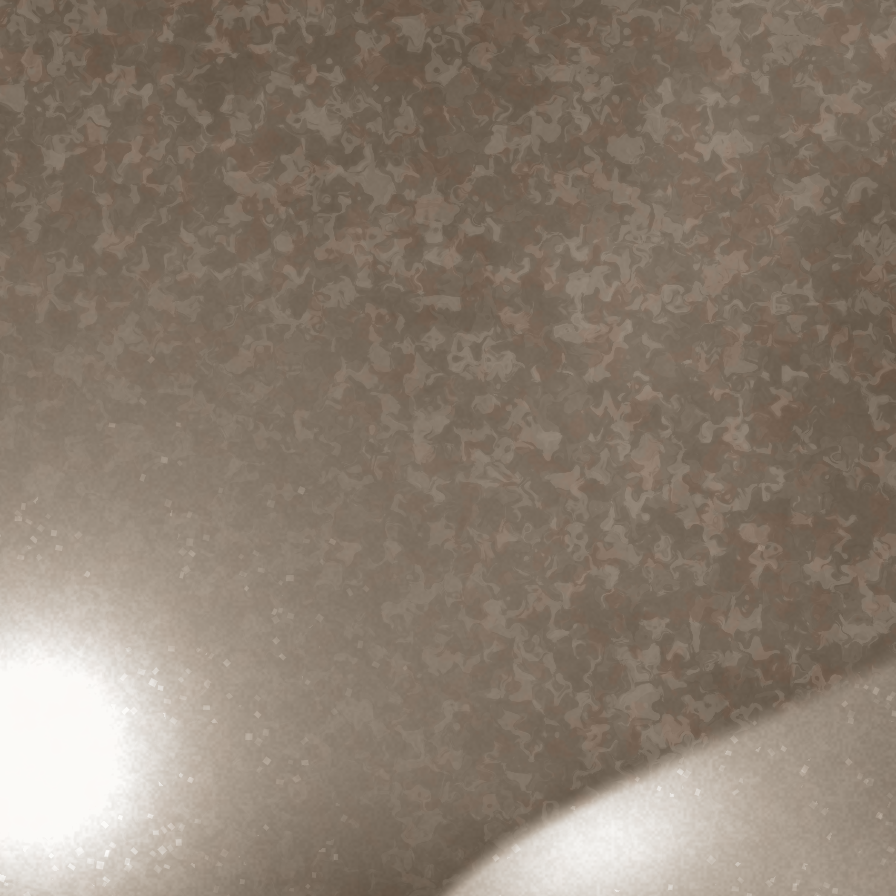
Give the GLSL for this texture, as a three.js fragment shader.

```glsl
// Speckled stone surface lit by a soft lamp glow at the lower left and by
// a second pool of light cut off by a curved shadow edge at the lower right.
// Gaussian lights set the tone; warped noise and scattered chips add the grain.
#define LAMP_POS vec2(0.035, 0.16)
#define POOL_POS vec2(0.665, 0.06)
#define BASE_TONE 0.468
#define GRAIN_SCALE 62.0
#define GRAIN_CONTRAST 0.085
#define CHIP_CELLS 72.0
#define CHIP_ANGLE 0.4
#define EDGE_SOFTNESS 0.017

varying vec2 vUv;

float hash(vec2 p) {
  vec3 q = fract(vec3(p.xyx) * 0.1031);
  q += dot(q, q.yzx + 33.33);
  return fract((q.x + q.y) * q.z);
}

float noise(vec2 p) {
  vec2 i = floor(p), f = fract(p);
  f = f * f * (3.0 - 2.0 * f);
  return mix(mix(hash(i), hash(i + vec2(1.0, 0.0)), f.x),
             mix(hash(i + vec2(0.0, 1.0)), hash(i + 1.0), f.x), f.y);
}

float fbm(vec2 p) {
  float sum = 0.0, amp = 0.5;
  for (int i = 0; i < 4; i++) {
    sum += amp * noise(p);
    p = mat2(1.6, 1.2, -1.2, 1.6) * p + 17.3;
    amp *= 0.5;
  }
  return sum / 0.9375;
}

// Gaussian blob with separate radii along x and y
float blob(vec2 p, vec2 radius) {
  p /= radius;
  return exp(-dot(p, p));
}

mat2 turn(float a) {
  return mat2(cos(a), sin(a), -sin(a), cos(a));
}

// Height of the shadow boundary at a given x
float edgeHeight(float x) {
  return 0.264 - 0.44 * (1.0 - x) - 0.042 * exp(-(x - 0.495) / 0.07);
}

// Small tilted rectangles scattered over a grid, one at most per cell
float chips(vec2 uv, float density, float seed) {
  vec2 p = turn(CHIP_ANGLE + seed) * uv * CHIP_CELLS + seed * 31.0;
  vec2 cell = floor(p);
  float present = step(hash(cell + 71.0), density);
  vec2 jitter = vec2(hash(cell + 5.0), hash(cell + 13.0)) - 0.5;
  vec2 q = turn(hash(cell + 29.0) - 0.5) * (fract(p) - 0.5 - 0.3 * jitter);
  vec2 size = 0.14 + 0.16 * vec2(hash(cell + 41.0), hash(cell + 53.0));
  vec2 d = abs(q) - size;
  return present * (1.0 - smoothstep(-0.05, 0.05, max(d.x, d.y)));
}

void main() {
  vec2 uv = vUv;

  // Broad tone of the unlit stone
  float tone = BASE_TONE;
  tone -= 0.045 * blob(uv - vec2(0.1, 1.05), vec2(0.6, 0.3));
  tone += 0.035 * blob(turn(0.3) * (uv - vec2(0.76, 0.72)), vec2(0.13, 0.4));
  tone -= 0.045 * blob(uv - vec2(1.02, 0.6), vec2(0.16, 0.2));
  tone -= 0.03 * blob(uv - vec2(0.55, 0.95), vec2(0.15, 0.2));

  // Lamp: hot core inside a wide halo, dimmed along the bottom
  vec2 toLamp = uv - LAMP_POS;
  float halo = blob(toLamp, vec2(0.34, 0.33));
  float lamp = 0.46 * blob(toLamp, vec2(0.15, 0.155)) + 0.23 * halo;
  tone += lamp - 0.11 * blob(uv - vec2(0.38, -0.02), vec2(0.17, 0.1));

  // Light pool below the curved edge, with a darker rim above it
  float below = edgeHeight(uv.x) - uv.y;
  float lit = smoothstep(-EDGE_SOFTNESS, EDGE_SOFTNESS, below);
  vec2 toPool = turn(-0.45) * (uv - POOL_POS);
  float pool = 0.58 + 0.30 * blob(toPool, vec2(0.17, 0.085))
             + 0.09 * blob(uv - vec2(0.78, 0.0), vec2(0.26, 0.14));
  pool -= 0.06 * blob(uv - vec2(1.03, 0.12), vec2(0.1, 0.12));
  tone -= 0.05 * exp(-abs(below) / 0.08) * step(0.4, uv.x);
  tone = mix(tone, pool, lit);

  // Mottled mineral grains, strongest far from the lights
  vec2 warp = vec2(noise(uv * 90.0), noise(uv * 90.0 + 40.0)) - 0.5;
  vec2 g = uv * GRAIN_SCALE + 1.4 * warp;
  float grain = fbm(g);
  float flakes = smoothstep(0.54, 0.63, grain) - smoothstep(0.37, 0.46, 1.0 - fbm(g + 91.0) + 0.0) * 0.5;
  float clusters = fbm(uv * 17.0) - 0.5;
  float rough = mix(0.25, 1.0, smoothstep(0.25, 0.75, length(toLamp))) * (1.0 - 0.8 * lit);
  tone += rough * GRAIN_CONTRAST * (0.6 * (flakes + 0.25) + 0.7 * (grain - 0.5) + 0.7 * clusters);

  // Fine dust and pale chips in the lit parts
  float glow = clamp(max(halo, lit * 0.75), 0.0, 1.0);
  tone += 0.035 * (noise(uv * 310.0) - 0.5) * (0.5 + glow);
  float patches = smoothstep(0.4, 0.68, fbm(uv * 13.0 + 7.0));
  float density = 0.22 * patches * smoothstep(0.08, 0.6, glow);
  tone += 0.075 * (chips(uv, density, 0.0) + 0.6 * chips(uv, density, 1.7));

  // Warm stone tint fading to white in the highlights
  tone = clamp(tone, 0.0, 0.985);
  float warmth = 1.0 - smoothstep(0.65, 1.0, tone);
  vec3 color = vec3(tone) - vec3(0.0, 0.045, 0.09) * warmth - vec3(0.0, 0.005, 0.015);
  float rust = smoothstep(0.52, 0.68, fbm(uv * 48.0 + 120.0)) * rough;
  color += rust * vec3(0.016, -0.008, -0.012);
  gl_FragColor = vec4(color, 1.0);
}
```
